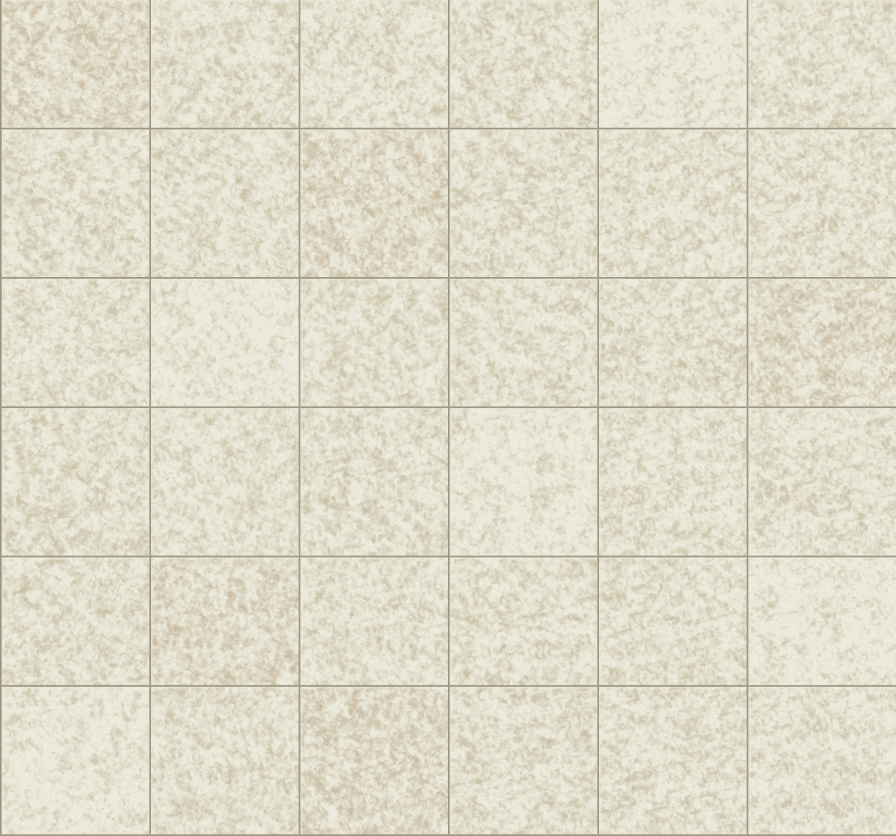
Write a WebGL 2 fragment shader that draws this texture.

```glsl
#version 300 es
precision highp float;
// Speckled cream stone tiles: six columns, and six rows that alternate tall and short.
// Each tile gets its own fine multi-octave noise, some tiles are paler or warmer,
// and thin dark joints run along the left and bottom sides.
#define COLUMNS 6.0
#define ROW_PAIRS 3.0
#define PAIR_HEIGHT 1.867   // one tall plus one short row, in tile widths
#define JOINT_WIDTH 0.0112
#define GRAIN 13.0          // coarsest speckles per tile
#define WARP 0.016
#define PALE_SHIFT 0.085
#define WARM_SHIFT 0.04

uniform vec2 u_resolution;
out vec4 outColor;

const vec3 CREAM = vec3(0.922, 0.918, 0.862);
const vec3 TAN   = vec3(0.785, 0.755, 0.645);
const vec3 ROSE  = vec3(0.790, 0.730, 0.630);
const vec3 JOINT = vec3(0.620, 0.595, 0.515);

// Column of the warm tile in each row, from the bottom; -1 is none
const int WARM_COLUMN[6] = int[6](2, 1, -1, 5, 2, 0);

float hash(vec2 p) {
    return fract(sin(dot(p, vec2(127.1, 311.7))) * 43758.5453);
}

float valueNoise(vec2 p) {
    vec2 cell = floor(p), f = fract(p);
    f = f * f * (3.0 - 2.0 * f);
    float low  = mix(hash(cell), hash(cell + vec2(1, 0)), f.x);
    float high = mix(hash(cell + vec2(0, 1)), hash(cell + vec2(1, 1)), f.x);
    return mix(low, high, f.y);
}

// Four octaves, each turned, weighted towards the middle sizes
float speckle(vec2 p) {
    vec2 bend = vec2(valueNoise(p * 31.0), valueNoise(p * 31.0 + 41.0)) - 0.5;
    p += WARP * bend;
    float sum = 0.0;
    vec4 weights = vec4(0.18, 0.29, 0.33, 0.20);
    mat2 turn = mat2(0.8, 0.6, -0.6, 0.8);
    p *= GRAIN;
    for (int i = 0; i < 4; i++) {
        sum += weights[i] * valueNoise(p + float(i) * 19.7);
        p = turn * p * 1.9;
    }
    return sum;
}

// Share of a pixel covered by the band from 0 to JOINT_WIDTH
float bandCover(float d, float pixel) {
    float h = 0.5 * pixel;
    return max(min(d + h, JOINT_WIDTH) - max(d - h, 0.0), 0.0) / pixel;
}

// Joint at the near side of a tile, and the one just past its far side
float jointCover(float d, float size, float pixel) {
    return clamp(bandCover(d, pixel) + bandCover(d - size, pixel), 0.0, 1.0);
}

void main() {
    // Tile widths as units
    vec2 uv = gl_FragCoord.xy / u_resolution;
    vec2 p = uv * vec2(COLUMNS, ROW_PAIRS * PAIR_HEIGHT);
    vec2 pixel = vec2(COLUMNS, ROW_PAIRS * PAIR_HEIGHT) / u_resolution;

    // Tile index, local position and size
    float pairIndex = floor(p.y / PAIR_HEIGHT);
    float pairY = p.y - pairIndex * PAIR_HEIGHT;
    float isShort = step(1.0, pairY);
    vec2 tile = vec2(floor(p.x), pairIndex * 2.0 + isShort);
    vec2 local = vec2(fract(p.x), pairY - isShort);
    vec2 size = vec2(1.0, mix(1.0, PAIR_HEIGHT - 1.0, isShort));

    // Pale tiles step along a diagonal; warm ones sit at one column per row
    float pale = 1.0 - step(0.5, mod(tile.x + 2.0 * tile.y, 7.0));
    int row = clamp(int(tile.y), 0, 5);
    float warm = int(tile.x) == WARM_COLUMN[row] ? 1.0 : 0.0;
    float drift = 0.02 * (hash(tile + 3.7) - 0.5);

    // Mottled stone with a fine grit
    float n = speckle(local + tile * 7.31);
    n += drift + WARM_SHIFT * warm - PALE_SHIFT * pale;
    float stain = smoothstep(0.29, 0.91, n);
    float blush = valueNoise(local * 5.0 + tile * 13.0);
    vec3 color = mix(CREAM, mix(TAN, ROSE, max(0.8 * warm, 0.5 * blush)), stain);
    color += 0.014 * (valueNoise((local + tile) * 83.0) - 0.5);

    // Faint light rim at the left and top of the tile
    float rimDistance = min(local.x - JOINT_WIDTH, size.y - local.y);
    color = mix(color, CREAM, 0.45 * (1.0 - smoothstep(0.004, 0.022, rimDistance)));

    // Joints
    float joint = max(jointCover(local.x, size.x, pixel.x),
                      jointCover(local.y, size.y, pixel.y));
    outColor = vec4(mix(color, JOINT, joint), 1.0);
}
```
